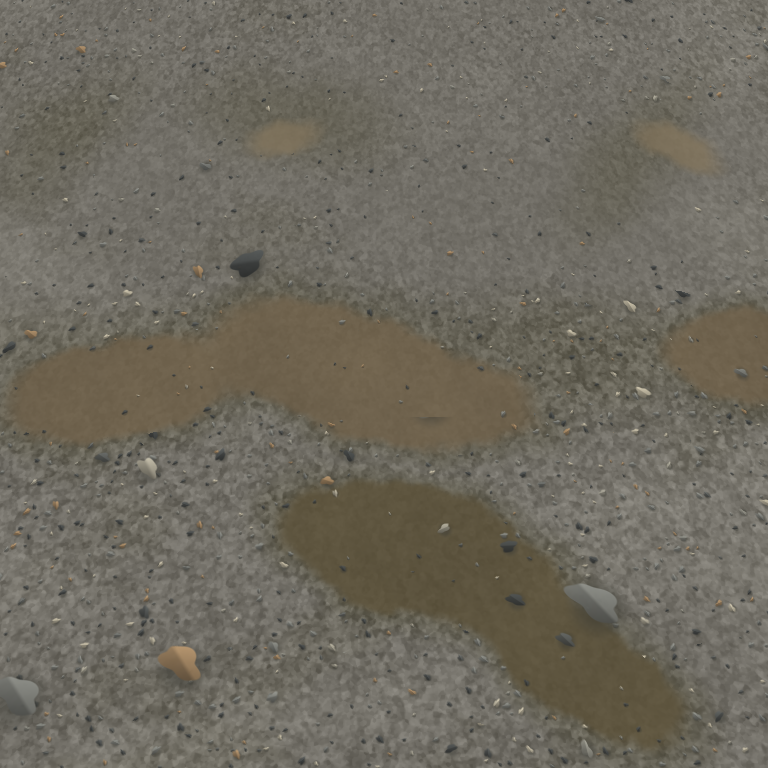
This texture is drawn by a Shadertoy shader. Its source:

```glsl
// Muddy gravel ground with shallow brown puddles, damp patches and scattered stones.

const vec3 GREY_SILT  = vec3(0.445, 0.433, 0.403);
const vec3 PALE_SILT  = vec3(0.485, 0.473, 0.440);
const vec3 DAMP_SILT  = vec3(0.385, 0.372, 0.318);
const vec3 MUD_WATER  = vec3(0.432, 0.382, 0.300);
const vec3 DEEP_WATER = vec3(0.365, 0.330, 0.245);
const vec3 TAN_WATER  = vec3(0.500, 0.450, 0.360);
const vec3 SHADOW     = vec3(0.230, 0.230, 0.205);
const vec3 SLATE      = vec3(0.250, 0.262, 0.262);
const vec3 GREY_STONE = vec3(0.460, 0.465, 0.445);
const vec3 PALE_STONE = vec3(0.680, 0.650, 0.570);
const vec3 TAN_STONE  = vec3(0.590, 0.480, 0.350);

vec3 hash3(vec2 cell, float seed) {
    vec3 h = fract(vec3(cell.xyx + seed) * vec3(0.1031, 0.1030, 0.0973));
    h += dot(h, h.yxz + 33.33);
    return fract((h.xxy + h.yzz) * h.zyx);
}

vec2 rotate(vec2 p, float a) {
    float c = cos(a), s = sin(a);
    return vec2(c * p.x + s * p.y, c * p.y - s * p.x);
}

// Layered sines, roughly -1 to 1
float waves(vec2 p) {
    float sum = 0.0, gain = 0.5;
    for (int i = 0; i < 5; i++) {
        sum += gain * sin(p.x + 1.3 * sin(p.y * 0.8)) * cos(p.y + 1.1 * sin(p.x * 0.7));
        p = rotate(p, 0.9) * 1.9 + 2.7;
        gain *= 0.55;
    }
    return sum;
}

// Soft cellular noise: random tone per grain, about -1 to 1
float grains(vec2 p, float seed) {
    vec2 cell = floor(p), f = fract(p);
    float sum = 0.0, total = 0.0;
    for (int y = -1; y <= 1; y++)
    for (int x = -1; x <= 1; x++) {
        vec2 o = vec2(x, y);
        vec3 h = hash3(cell + o, seed);
        vec2 d = o + h.xy - f;
        float w = exp(-7.0 * dot(d, d));
        sum += w * (2.0 * h.z - 1.0);
        total += w;
    }
    return sum / total;
}

// Approximate distance to a tilted ellipse
float ellipse(vec2 p, vec2 center, vec2 radius, float tilt) {
    return (length(rotate(p - center, tilt) / radius) - 1.0) * min(radius.x, radius.y);
}

float smoothMin(float a, float b, float k) {
    float h = max(k - abs(a - b), 0.0) / k;
    return min(a, b) - h * h * k * 0.25;
}

// Angular stones, one per occupied cell, each with a shadow and two facets
vec3 addStones(vec3 ground, vec2 p, float scale, float share, float blur, float seed) {
    p *= scale;
    float soft = blur * scale;
    for (int y = -1; y <= 1; y++)
    for (int x = -1; x <= 1; x++) {
        vec2 cell = floor(p) + vec2(x, y);
        vec3 h = hash3(cell, seed), k = hash3(cell, seed + 17.0);
        if (h.z > share) continue;
        vec2 d = p - cell - 0.2 - 0.6 * h.xy;
        float size = mix(0.14, 0.38, k.x * k.x);
        vec2 q = rotate(d, (k.y - 0.5) * 2.4) * vec2(1.0, 1.3 + 0.8 * k.z);
        float angle = atan(q.y, q.x);
        float outline = size * (1.0 + 0.16 * sin(3.0 * angle + 6.3 * k.z) + 0.09 * sin(5.0 * angle + 9.0 * k.x));
        float shade = 1.0 - smoothstep(0.5, 1.35, length(d + vec2(-0.04, 0.07)) / size);
        float body = 1.0 - smoothstep(-soft, soft, length(q) - outline);
        float tone = fract(k.y * 7.0 + k.z * 3.0);
        vec3 stone = mix(SLATE, GREY_STONE, smoothstep(0.25, 0.5, tone));
        stone = mix(stone, PALE_STONE, smoothstep(0.68, 0.82, tone));
        stone = mix(stone, TAN_STONE, step(0.9, tone));
        float facet = smoothstep(-0.06, 0.06, q.y + 0.5 * q.x - 0.1 * size);
        stone *= 0.86 + 0.24 * facet + 0.25 * d.y / size;
        ground = mix(ground, SHADOW, 0.45 * shade);
        ground = mix(ground, stone, 0.88 * body);
    }
    return ground;
}

void mainImage(out vec4 fragColor, in vec2 fragCoord) {
    vec2 uv = fragCoord / iResolution.y;
    float blur = 0.0012 + 0.5 / iResolution.y;

    // Perspective: features shrink toward the top
    float depth = 1.2 - 0.55 * uv.y;
    vec2 p = vec2((uv.x - 0.5) / depth, -log(depth) / 0.55);
    vec2 w = uv + 0.016 * vec2(waves(uv * 21.0), waves(uv * 24.0 + 5.0));

    // Puddle outlines
    float mud = ellipse(w, vec2(0.15, 0.49), vec2(0.15, 0.065), 0.18);
    mud = smoothMin(mud, ellipse(w, vec2(0.48, 0.505), vec2(0.22, 0.075), -0.22), 0.02);
    mud = smoothMin(mud, ellipse(w, vec2(0.39, 0.57), vec2(0.075, 0.045), -0.2), 0.04);
    mud = min(mud, ellipse(w, vec2(0.98, 0.535), vec2(0.12, 0.06), -0.15));
    float deep = ellipse(w, vec2(0.54, 0.285), vec2(0.175, 0.085), -0.25);
    deep = smoothMin(deep, ellipse(w, vec2(0.75, 0.135), vec2(0.165, 0.068), -0.6), 0.05);
    float pools = min(ellipse(w, vec2(0.365, 0.822), vec2(0.052, 0.024), 0.1),
                      ellipse(w, vec2(0.885, 0.812), vec2(0.06, 0.027), -0.5));
    float damp = min(ellipse(w, vec2(0.38, 0.845), vec2(0.12, 0.055), -0.2),
                     ellipse(w, vec2(0.08, 0.82), vec2(0.11, 0.045), 0.7));
    damp = min(damp, ellipse(w, vec2(0.83, 0.80), vec2(0.12, 0.05), 0.9));
    damp = min(damp, ellipse(w, vec2(0.50, 0.53), vec2(0.70, 0.075), 0.0));

    // Silt with patches of rough gravel
    float patches = waves(uv * vec2(7.0, 12.0) + 1.5);
    float gravel = 0.3 + 0.5 * smoothstep(0.68, 0.52, uv.y) + 0.25 * smoothstep(0.8, 0.95, uv.y);
    gravel = clamp(gravel + 0.35 * patches, 0.15, 1.0);
    vec3 color = mix(GREY_SILT, PALE_SILT, smoothstep(-0.1, 0.65, waves(uv * vec2(5.0, 9.0) + 4.0)));
    color = mix(color, DAMP_SILT, 0.35 * smoothstep(0.1, 0.6, patches));
    float wet = max(0.75 * smoothstep(0.035, -0.04, damp), 0.85 * smoothstep(0.035, 0.0, min(mud, deep)));
    color = mix(color, DAMP_SILT, wet);

    // Water
    float mudMask = smoothstep(0.008, -0.01, mud);
    float deepMask = smoothstep(0.007, -0.009, deep);
    float poolMask = smoothstep(0.008, -0.01, pools);
    color = mix(color, MUD_WATER, mudMask);
    color = mix(color, DEEP_WATER, deepMask);
    color = mix(color, TAN_WATER, 0.85 * poolMask);
    float water = max(max(mudMask, deepMask), poolMask);
    color *= 1.0 + 0.05 * water * waves(uv * 17.0 + 8.0);

    // Fine grit, then stones from small to large
    float dry = 1.0 - 0.8 * water;
    float grit = 0.6 * grains(p * 130.0, 3.0) + 0.4 * grains(p * 260.0, 9.0);
    color += grit * dry * (0.035 + 0.075 * gravel);
    color = addStones(color, p, 75.0, 0.30 * gravel * dry, blur, 21.0);
    color = addStones(color, p, 34.0, 0.13 * gravel * dry, blur, 47.0);
    color = addStones(color, p, 11.0, 0.14 * smoothstep(0.55, 0.35, uv.y), blur, 83.0);

    fragColor = vec4(clamp(color, 0.0, 1.0), 1.0);
}
```
